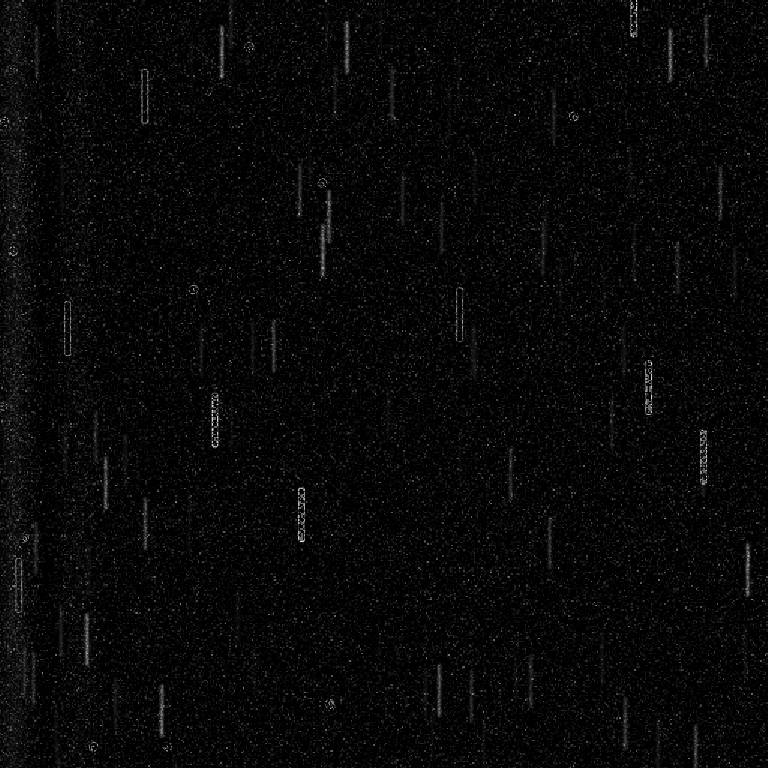
Write a WebGL 2 fragment shader that draws this texture.

```glsl
#version 300 es
precision highp float;

#define GRAIN_CELLS 512.0
#define GRAIN_SCALE 0.055
#define GRAIN_FLOOR 0.048
#define SPARK_SHARE 0.004
#define BAND_LIFT 0.065
#define STREAK_COUNT 76
#define FRAME_COUNT 9
#define SWIRL_COUNT 11
#define STREAK_HALF vec2(0.0024, 0.034)
#define FRAME_HALF vec2(0.0038, 0.035)
#define SWIRL_RADIUS 0.0056
#define LINE_HALF 0.0008

uniform vec2 u_resolution;
out vec4 fragColor;

// Integer hash giving three values in 0..1
vec3 hash3(uvec3 v) {
    v = v * 1664525u + 1013904223u;
    v.x += v.y * v.z;
    v.y += v.z * v.x;
    v.z += v.x * v.y;
    v ^= v >> 16u;
    v.x += v.y * v.z;
    v.y += v.z * v.x;
    v.z += v.x * v.y;
    return vec3(v >> 8u) / 16777216.0;
}

vec3 itemHash(int index, uint layer) {
    return hash3(uvec3(uint(index), layer, 17u));
}

float boxDistance(vec2 p, vec2 halfSize, float radius) {
    vec2 q = abs(p) - halfSize + radius;
    return length(max(q, 0.0)) + min(max(q.x, q.y), 0.0) - radius;
}

float fill(float d, float soft) {
    return 1.0 - smoothstep(-soft, soft, d);
}

// Vertical bands near the left edge; negative in the gap between them
float bandProfile(float x) {
    float nearEdge = exp(-pow((x - 0.019) / 0.019, 2.0));
    float second = exp(-pow((x - 0.103) / 0.021, 2.0));
    float gap = exp(-pow((x - 0.063) / 0.011, 2.0));
    return nearEdge + 0.42 * second - 0.3 * gap;
}

// Soft filled dashes, most of them faint
float streaks(vec2 uv, float pixel) {
    float light = 0.0;
    for (int i = 0; i < STREAK_COUNT; i++) {
        vec3 place = itemHash(i, 1u);
        float strength = pow(place.z, 2.6);
        vec2 p = abs(uv - place.xy);
        float across = exp(-pow(p.x / STREAK_HALF.x, 2.0));
        float along = fill(p.y - STREAK_HALF.y, 0.0015 + pixel);
        light += across * along * mix(0.035, 0.42, strength);
    }
    return light;
}

// Thin rounded outlines, some with a speckled inside
float frames(vec2 uv, float pixel, float speckle) {
    float light = 0.0;
    for (int i = 0; i < FRAME_COUNT; i++) {
        vec3 place = itemHash(i, 2u);
        float d = boxDistance(uv - place.xy, FRAME_HALF, 0.0025);
        float outline = fill(abs(d) - LINE_HALF, 0.5 * pixel);
        float inside = fill(d, 0.5 * pixel) * step(0.7, place.z) * step(0.6, speckle);
        light = max(light, outline * (0.12 + 0.5 * speckle) + 0.4 * inside);
    }
    return light;
}

// Small broken rings with an off-centre core
float swirls(vec2 uv, float pixel, float speckle) {
    float light = 0.0;
    for (int i = 0; i < SWIRL_COUNT; i++) {
        vec3 place = itemHash(i, 3u);
        vec2 p = uv - place.xy;
        float turn = 6.2832 * place.z;
        float ring = abs(length(p) - SWIRL_RADIUS) - LINE_HALF;
        vec2 core = p - 0.0018 * vec2(cos(turn), sin(turn));
        float curl = abs(length(core) - 0.0022) - LINE_HALF;
        float shape = fill(min(ring, curl), 0.5 * pixel);
        light = max(light, shape * smoothstep(0.2, 0.9, speckle) * 0.62);
    }
    return light;
}

void main() {
    vec2 uv = gl_FragCoord.xy / u_resolution;
    float pixel = 1.0 / min(u_resolution.x, u_resolution.y);
    vec3 grain = hash3(uvec3(uvec2(uv * GRAIN_CELLS), 91u));

    // Background grain with an exponential falloff in brightness
    float band = bandProfile(uv.x);
    float noise = -log(max(grain.x, 0.0001));
    float light = GRAIN_SCALE * noise * (1.0 + 0.25 * band) - GRAIN_FLOOR + BAND_LIFT * band;
    light = max(light, 0.0);
    light += step(1.0 - SPARK_SHARE, grain.y) * mix(0.1, 0.4, grain.z);

    // Marks roughened by the same grain
    light += streaks(uv, pixel) * (0.55 + 0.75 * grain.z);
    light = max(light, frames(uv, pixel, grain.y));
    light = max(light, swirls(uv, pixel, grain.z));

    fragColor = vec4(vec3(clamp(light, 0.0, 1.0)), 1.0);
}
```
